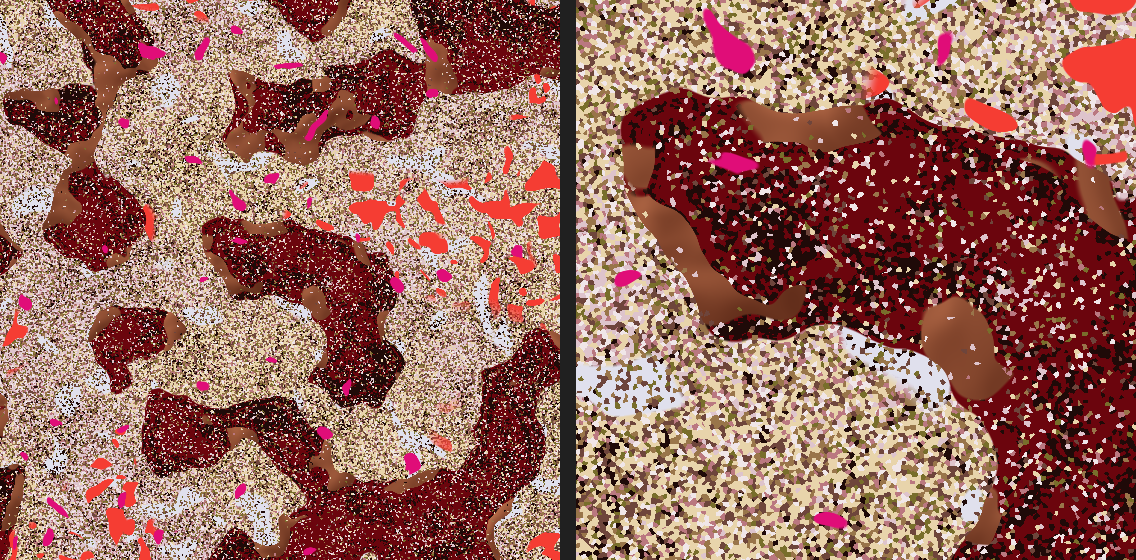
Left, the full canvas; right, a detail of the centre.
This texture is drawn by a WebGL 2 fragment shader. Its source:

```glsl
#version 300 es
precision highp float;
// Speckled mineral aggregate: pale grainy matrix, dark maroon clots, smooth clay lumps and bright flecks.
uniform vec2 u_resolution;
out vec4 fragColor;

const vec3 BLACK = vec3(0.12, 0.04, 0.03);
const vec3 MAROON = vec3(0.42, 0.02, 0.05);
const vec3 MAUVE = vec3(0.73, 0.47, 0.50);
const vec3 MAGENTA = vec3(0.88, 0.05, 0.47);
const vec3 SCARLET = vec3(0.96, 0.24, 0.20);
const vec3 FROST = vec3(0.88, 0.88, 0.93);

vec2 hash2(vec2 p) {
    vec3 q = fract(p.xyx * vec3(0.1031, 0.1030, 0.0973));
    q += dot(q, q.yzx + 33.33);
    return fract((q.xx + q.yz) * q.zy);
}

float noise(vec2 p) {
    vec2 i = floor(p), f = fract(p);
    f = f * f * (3.0 - 2.0 * f);
    float low = mix(hash2(i).x, hash2(i + vec2(1, 0)).x, f.x);
    float high = mix(hash2(i + vec2(0, 1)).x, hash2(i + vec2(1, 1)).x, f.x);
    return mix(low, high, f.y);
}

float fbm(vec2 p) {
    return 0.55 * noise(p) + 0.3 * noise(p * 2.1 + 7.3) + 0.15 * noise(p * 4.3 + 19.1);
}

// Layered sines and noise bend the coordinates into swirls.
vec2 swirlWarp(vec2 p) {
    vec2 bend = 0.012 * sin(p.yx * 19.0 + vec2(1.3, 4.1)) + 0.007 * sin(p.yx * 43.0 + p * 21.0);
    return p + bend + 0.07 * (vec2(fbm(p * 11.0), fbm(p * 11.0 + 31.7)) - 0.5);
}

// Blended cellular field: near 1 inside clots, near 0 in the matrix.
float clotField(vec2 p, float share) {
    vec2 cell = floor(p);
    float total = 0.0, dark = 0.0;
    for (int y = -1; y <= 1; y++)
    for (int x = -1; x <= 1; x++) {
        vec2 id = cell + vec2(x, y);
        vec2 d = id + 0.1 + 0.8 * hash2(id + 5.0) - p;
        float weight = exp(-7.0 * dot(d, d));
        float kind = fract(dot(id, vec2(0.7549, 0.5698)) + 0.5 * hash2(id + 61.0).x);
        total += weight;
        dark += weight * step(kind, share);
    }
    return dark / total;
}

// Two random values, constant over each tiny cellular grain.
vec2 grain(vec2 p) {
    vec2 cell = floor(p), nearest = cell;
    float best = 9.0;
    for (int y = -1; y <= 1; y++)
    for (int x = -1; x <= 1; x++) {
        vec2 id = cell + vec2(x, y);
        vec2 d = id + hash2(id) - p;
        if (dot(d, d) < best) { best = dot(d, d); nearest = id; }
    }
    return hash2(nearest + 117.0);
}

vec3 matrixColor(float pick, float tone, float warmth) {
    vec3 brown = tone < 0.42 ? vec3(0.43, 0.27, 0.23)
               : tone < 0.8 ? vec3(0.60, 0.46, 0.29) : vec3(0.47, 0.43, 0.17);
    vec3 pale = tone < warmth ? vec3(0.91, 0.83, 0.67)
              : tone < 0.78 ? vec3(0.87, 0.77, 0.80) : vec3(0.94, 0.90, 0.91);
    return pick < 0.04 ? BLACK : pick < 0.41 ? brown : pick < 0.50 ? MAUVE : pale;
}

float clayHeight(vec2 p) {
    return noise(p * 17.0 + 3.7) + 0.25 * (noise(p * 41.0) - 0.5);
}

// Sparse stretched spots, one at most per cell.
float spots(vec2 p, float chance) {
    vec2 id = floor(p), rnd = hash2(id + 211.0);
    vec2 d = fract(p) - 0.3 - 0.4 * rnd;
    float angle = 6.28 * rnd.y;
    d = mat2(cos(angle), sin(angle), -sin(angle), cos(angle)) * d;
    float radius = mix(0.1, 0.2, hash2(id + 83.0).y);
    float edge = length(d * vec2(0.75, 1.3)) + 0.12 * (noise(p * 6.0) - 0.5);
    return step(hash2(id + 83.0).x, chance) * (1.0 - smoothstep(radius - 0.015, radius + 0.015, edge));
}

void main() {
    vec2 p = gl_FragCoord.xy / u_resolution.y;
    vec2 q = swirlWarp(p);
    vec2 g = grain(p * 370.0);
    float field = clotField(q * 7.0, 0.4) + 0.35 * (fbm(p * 18.0 + 9.0) - 0.5);
    float contour = sin(field * 26.0 + 9.0 * fbm(q * 10.0));

    // Pale matrix with drifting warmth and faint brown bands
    float warmth = clamp(0.45 + 1.1 * (noise(p * 6.0 + 40.0) - 0.5), 0.05, 0.75);
    float pick = clamp(g.x - 0.08 * contour - 0.3 * (fbm(q * 12.0 + 70.0) - 0.5), 0.0, 1.0);
    vec3 color = matrixColor(pick, g.y, warmth);
    float frost = smoothstep(0.80, 0.84, noise(q * 21.0 + 55.0)) * step(0.25, g.x);
    color = mix(color, FROST, frost);
    float fleck = smoothstep(0.67, 0.70, noise(q * 46.0 + 13.0)) * smoothstep(0.64, 0.70, noise(p * 5.0 + 90.0));
    color = mix(color, SCARLET, fleck);

    // Maroon clots with black streaks and scattered pale grains
    float zone = noise(p * 7.0 + 23.0) - 0.5;
    float blackness = clamp(0.40 + 0.25 * contour + 0.9 * zone, 0.04, 0.9);
    vec3 clot = mix(0.5, g.y, 0.75) < blackness ? BLACK : MAROON;
    float dust = 0.12 + 0.16 * noise(q * 24.0 + 37.0);
    clot = g.x < dust ? matrixColor(fract(g.x * 97.0), g.y, 0.3) : clot;
    color = mix(color, clot, smoothstep(0.465, 0.495, field));

    // Smooth shaded clay lumps along the clot rims
    float height = clayHeight(q);
    float rim = 1.0 - smoothstep(0.18, 0.34, abs(field - 0.66));
    float slope = clayHeight(q + vec2(0.005, -0.007)) - height;
    vec3 clay = mix(vec3(0.36, 0.16, 0.09), vec3(0.74, 0.44, 0.30), clamp(0.48 + 2.4 * slope, 0.0, 1.0));
    float lump = smoothstep(0.64, 0.67, height * rim) * step(0.04, g.x);
    color = mix(color, clay, lump);

    color = mix(color, MAGENTA, spots(q * 15.0, 0.13));
    fragColor = vec4(color, 1.0);
}
```
